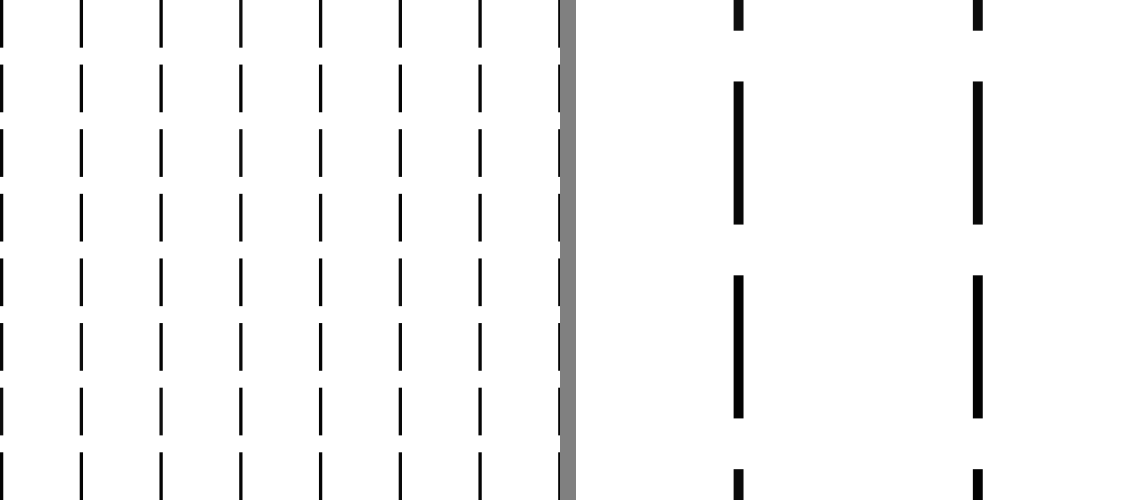
Left, the full canvas; right, a detail of the centre.
Reproduce this pattern procedurally as a Shadertoy shader.

```glsl
// Grid of short upright black dashes on white paper, 8 columns by 8 rows.
// Each pixel finds its nearest dash by rounding, then measures box coverage;
// a hash gives every dash a slightly different depth of black.

#define FIRST_DASH vec2(0.0029, 0.0477)   // centre of the lower left dash
#define PITCH      vec2(0.1424, 0.12924)  // spacing across and up
#define DASH_SIZE  vec2(0.0059, 0.0954)   // width and length
#define PAPER      vec3(1.0)
#define INK        vec3(0.01)
#define INK_FADE   0.05                   // greatest lightening of a dash

// Sine-free hash of a cell index, from 0 to 1
float hash(vec2 cell) {
    vec3 p = fract(vec3(cell.xyx) * 0.1031 + 0.37);
    p += dot(p, p.yzx + 33.33);
    return fract((p.x + p.y) * p.z);
}

// Antialiased coverage of a centred box, with an edge one pixel wide
float boxCoverage(vec2 offset, vec2 size, vec2 pixel) {
    vec2 inside = clamp((0.5 * size - abs(offset)) / pixel + 0.5, 0.0, 1.0);
    return inside.x * inside.y;
}

void mainImage(out vec4 fragColor, in vec2 fragCoord) {
    vec2 uv = fragCoord / iResolution.xy;

    // Nearest dash and the offset from its centre
    vec2 cell = floor((uv - FIRST_DASH) / PITCH + 0.5);
    vec2 offset = uv - FIRST_DASH - cell * PITCH;
    float dash = boxCoverage(offset, DASH_SIZE, 1.0 / iResolution.xy);

    // Uneven ink, mostly deep black with a few paler dashes
    float fade = hash(cell);
    vec3 ink = INK + INK_FADE * fade * fade * fade;

    fragColor = vec4(mix(PAPER, ink, dash), 1.0);
}
```
